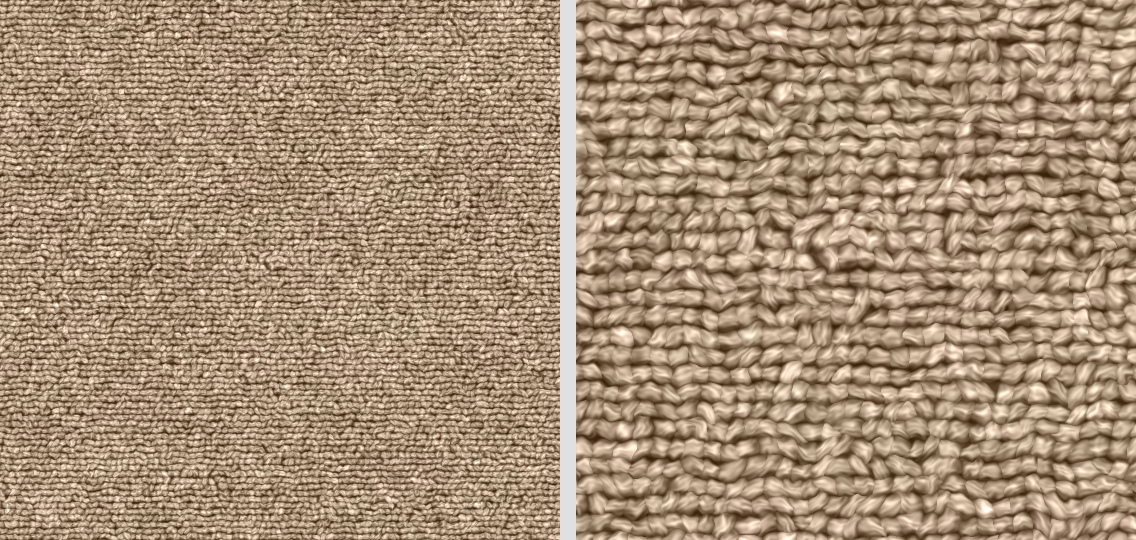
Left: the whole. Right: its middle third, enlarged.
A Shadertoy shader for this texture:

```glsl
// Beige loop-pile carpet: wavy horizontal rows of small slanted yarn loops.
// Each loop is a jittered, rotated ellipse with a warped outline; the highest
// loop wins, and its shade falls off softly into the brown gaps between rows.

vec2 hash2(vec2 p) {
    vec3 q = fract(p.xyx * vec3(0.1031, 0.1030, 0.0973));
    q += dot(q, q.yzx + 33.33);
    return fract((q.xx + q.yz) * q.zy);
}

float gradientNoise(vec2 p) {
    vec2 i = floor(p), f = p - i;
    vec2 u = f * f * f * (f * (f * 6.0 - 15.0) + 10.0);
    vec2 e = vec2(0.0, 1.0);
    float a = dot(hash2(i) * 2.0 - 1.0, f);
    float b = dot(hash2(i + e.yx) * 2.0 - 1.0, f - e.yx);
    float c = dot(hash2(i + e.xy) * 2.0 - 1.0, f - e.xy);
    float d = dot(hash2(i + e.yy) * 2.0 - 1.0, f - e.yy);
    return mix(mix(a, b, u.x), mix(c, d, u.x), u.y);
}

vec3 carpet(vec2 uv) {
    // Loop grid, with wavering rows and ragged outlines
    vec2 p = uv * vec2(88.0, 86.0) + 20.0;
    p.y += 0.55 * gradientNoise(p * vec2(0.42, 0.30));
    p.x += 0.60 * gradientNoise(p * vec2(0.25, 0.60) + 37.0);
    p += 0.26 * vec2(gradientNoise(p * 1.6 + 17.0), gradientNoise(p * 1.6 + 61.0));
    float disorder = 0.78 + 0.9 * gradientNoise(p * vec2(0.12, 0.18) + 71.0);
    float lean = 0.12 + 1.1 * gradientNoise(p * 0.3 + 53.0);

    // Find the loop on top at this point
    float top = 9.0, depth = 9.0;
    vec2 local = vec2(0.0), loopId = vec2(0.0);
    for (int j = -1; j <= 1; j++) {
        float row = floor(p.y) + float(j);
        float shift = hash2(vec2(row, 7.0)).x;
        for (int i = -1; i <= 1; i++) {
            vec2 id = vec2(floor(p.x - shift) + float(i), row);
            vec2 rnd = hash2(id + 11.0) - 0.5;
            vec2 centre = id + 0.5 + vec2(shift, 0.0) + rnd * vec2(0.50, 0.32) * disorder;
            float angle = lean + (hash2(id + 91.0).x - 0.5) * 1.8 * disorder;
            float c = cos(angle), s = sin(angle);
            vec2 q = mat2(c, -s, s, c) * (p - centre);
            vec2 size = hash2(id + 29.0);
            vec2 radii = vec2(0.74, 0.49) * (0.9 + 0.2 * size.y);
            float d = dot(q / radii, q / radii);
            float level = d + 0.28 * size.x;
            if (level < top) {
                top = level;
                depth = d;
                local = q;
                loopId = id;
            }
        }
    }

    // Rounded shading, lit from above, sinking into the gaps
    float sunk = min(depth, 1.4);
    float crown = 1.0 - smoothstep(0.5, 1.3, depth);
    float rowGap = smoothstep(0.5, 1.0, abs(fract(p.y) - 0.5) * 2.0);
    vec2 tint = hash2(loopId + 133.0);
    float tone = 0.845 - 0.37 * sunk - 0.09 * rowGap;
    tone += 0.20 * local.y * crown;

    // Yarn tone, fibres, a few pale loops and broad streaks
    tone += 0.15 * (tint.x - 0.5) * (0.3 + 0.7 * crown);
    tone += 0.40 * gradientNoise(local * vec2(2.0, 4.6) + loopId * 5.3) * (0.25 + 0.75 * crown);
    tone += 0.14 * pow(tint.y, 12.0) * crown;
    tone += 0.06 * gradientNoise(uv * vec2(5.0, 17.0) + 9.0);
    tone += 0.03 * gradientNoise(uv * 4.0 + 3.0);
    tone = max(tone, 0.22);

    // Warm beige, drifting between pinkish and olive
    vec3 colour = vec3(tone) + vec3(0.0, -0.092, -0.192);
    float hue = 0.5 * (tint.y - 0.5) + gradientNoise(uv * vec2(6.0, 11.0) + 43.0);
    return colour + hue * vec3(0.012, -0.010, 0.003);
}

void mainImage(out vec4 fragColor, in vec2 fragCoord) {
    // Four samples per pixel smooth the loop edges
    vec3 sum = vec3(0.0);
    for (int k = 0; k < 4; k++) {
        vec2 offset = vec2(float(k % 2), float(k / 2)) * 0.5 - 0.25;
        sum += carpet((fragCoord + offset) / iResolution.y);
    }
    fragColor = vec4(clamp(sum * 0.25, 0.0, 1.0), 1.0);
}
```
